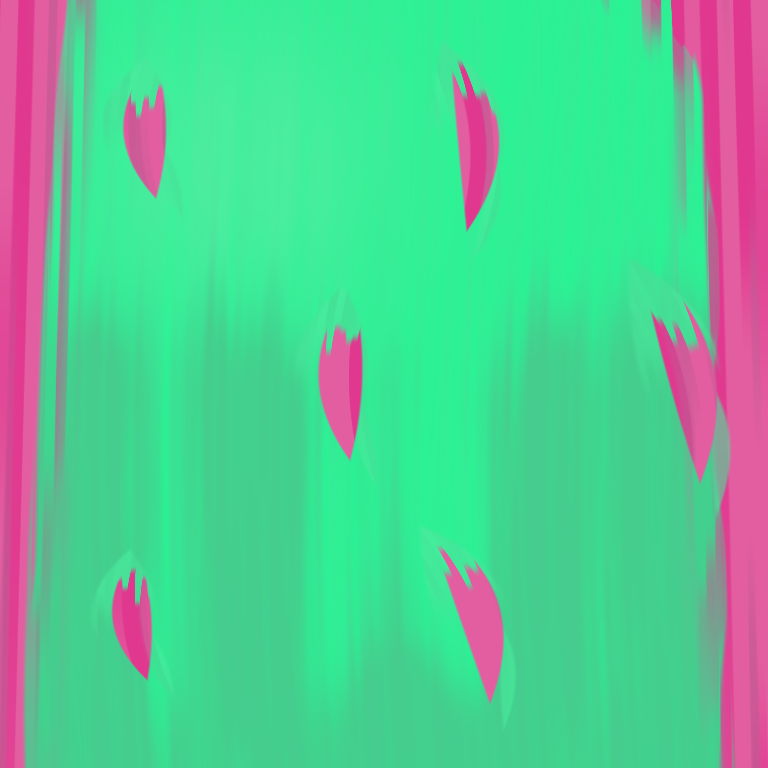
A Shadertoy shader for this background:

```glsl
// Painted green field of vertical brush strokes, framed by ragged pink sides
// and scattered with curved pink petals under pale green dabs.
// Strokes are hashed columns with drifting values; petals are bent lens shapes.

const vec3 BRIGHT = vec3(0.17, 0.94, 0.58);
const vec3 PALE   = vec3(0.29, 0.93, 0.62);
const vec3 DULL   = vec3(0.265, 0.81, 0.555);
const vec3 HOT    = vec3(0.88, 0.22, 0.56);
const vec3 ROSE   = vec3(0.89, 0.37, 0.63);
const vec3 PLUM   = vec3(0.76, 0.35, 0.58);

float hash(vec2 p) {
    return fract(sin(dot(p, vec2(41.3, 289.1))) * 43758.5);
}

// Smooth random value along one column.
float columnValue(float column, float y, float seed) {
    y += 7.0 * hash(vec2(column, seed));
    float j = floor(y);
    float id = column + 17.0 * seed;
    return mix(hash(vec2(id, j)), hash(vec2(id, j + 1.0)), smoothstep(0.0, 1.0, y - j));
}

// Vertical strokes in 0..1; softness 0.5 blends columns, near 0 cuts them hard.
float strokes(vec2 p, vec2 count, float seed, float softness) {
    p *= count;
    float i = floor(p.x);
    return mix(columnValue(i, p.y, seed), columnValue(i + 1.0, p.y, seed),
               smoothstep(0.5 - softness, 0.5 + softness, p.x - i));
}

float fill(float d, float blur) {
    return smoothstep(blur, -blur, d);
}

vec3 greenField(vec2 p) {
    vec2 s = p + vec2(0.012 * sin(4.0 * p.y), 0.0);
    float broad = strokes(s, vec2(13.0, 3.0), 1.0, 0.4);
    float medium = strokes(s, vec2(38.0, 3.5), 2.0, 0.35);
    float fine = strokes(s, vec2(110.0, 4.0), 3.0, 0.5);

    // Dull lower field, broken by bright upright bands.
    float low = smoothstep(0.74, 0.45, p.y + 0.16 * (broad - 0.5));
    float core = exp(-pow((p.x - 0.54) / 0.09, 2.0)) * smoothstep(0.03, 0.2, p.y);
    float bands = cos(31.4 * (p.x - 0.22)) * smoothstep(0.0, 0.15, p.y);
    float dull = low * (0.68 - 0.25 * bands + 0.35 * smoothstep(0.77, 0.85, p.x));
    dull += 0.4 * (broad - 0.5) + 0.3 * (medium - 0.5) + 0.2 * (fine - 0.5) - 0.55 * core;

    vec2 g = (p - vec2(0.31, 0.79)) / vec2(0.2, 0.2);
    float glow = exp(-dot(g, g)) * (0.65 + 0.5 * medium);
    vec3 col = mix(BRIGHT, PALE, clamp(glow + 0.2 * fine, 0.0, 1.0));
    col = mix(col, DULL, smoothstep(0.1, 0.75, dull));
    return col + vec3(0.02, -0.025, 0.0) * (fine - 0.5);
}

vec3 pinkPaint(vec2 p, float seed) {
    float tone = strokes(p, vec2(46.0, 1.6), seed, 0.12);
    vec3 col = mix(HOT, ROSE, smoothstep(0.25, 0.6, tone));
    return mix(col, PLUM, 0.7 * smoothstep(0.65, 0.9, strokes(p, vec2(70.0, 2.0), seed + 1.0, 0.3)));
}

// Opaque side paint with thin, half-covering strokes at its inner rim.
vec3 paintSides(vec3 col, vec2 p) {
    vec2 s = p - vec2(0.025 * (p.y - 0.5) * sign(0.5 - p.x), 0.0);
    float ragged = strokes(s, vec2(75.0, 5.0), 5.0, 0.15);
    float left = p.x - 0.038 - 0.05 * p.y * p.y;
    float right = 1.0 - p.x - 0.054 - 0.03 * p.y;
    right -= 0.1 * smoothstep(0.86, 1.02, p.y) * ragged;
    float d = min(left, right);
    float solid = fill(d + 0.02 * (ragged - 0.5), 0.005);
    float thin = smoothstep(0.06, 0.0, d) * smoothstep(0.3, 0.75, ragged);
    thin *= 0.65 * smoothstep(0.0, 0.45, p.y) + 0.15;
    return mix(col, pinkPaint(s, 7.0), max(solid, thin));
}

vec3 paintPetal(vec3 col, vec2 q, float halfLength, float halfWidth, float lean, float bend, float seed) {
    q = mat2(cos(lean), sin(lean), -sin(lean), cos(lean)) * q;
    float t = q.y / halfLength;
    q.x += bend * t * t;
    float rim = halfWidth * (1.0 - t * t);
    float bristle = strokes(q + 0.5, vec2(100.0, 6.0), seed, 0.2);

    // Pale dabs: a loose veil above and a short stroke beside the tip.
    float veil = fill(abs(q.x + 0.4 * halfWidth) - 1.7 * rim, 0.004);
    veil *= smoothstep(-0.25, 0.35, t + 0.6 * (bristle - 0.5));
    float dab = fill(abs(q.x - 0.9 * halfWidth) - halfWidth * (0.4 - 1.6 * pow(t + 0.8, 2.0)), 0.003);
    vec3 pale = mix(PALE, DULL, 0.6 * bristle);
    col = mix(col, pale, max(0.75 * veil, 0.6 * dab));

    // Pink body, wiped away unevenly at its upper end.
    float cut = 0.05 + 0.75 * strokes(vec2(q.x + 0.5, 0.0), vec2(120.0, 1.0), seed + 2.0, 0.18);
    float body = fill(abs(q.x) - rim, 0.002) * fill(t - cut, 0.07);
    return mix(col, pinkPaint(q + 0.5, seed + 4.0), body);
}

void mainImage(out vec4 fragColor, in vec2 fragCoord) {
    vec2 p = fragCoord / iResolution.xy;
    vec3 col = paintSides(greenField(p), p);

    // Two petals per row, the middle row shifted to the right.
    for (int k = 0; k < 6; k++) {
        float row = floor(float(k) / 2.0), side = mod(float(k), 2.0);
        float r = hash(vec2(float(k), 3.0));
        float middle = 1.0 - abs(row - 1.0);
        vec2 center = vec2(0.19 + 0.44 * side + 0.25 * middle, 0.2 + 0.31 * row);
        center += 0.04 * (vec2(r, hash(vec2(float(k), 9.0))) - 0.5);
        float halfLength = 0.085 + 0.035 * side + 0.02 * middle + 0.015 * r;
        float lean = -0.3 * side * (1.0 - 0.4 * row + 0.5 * middle) + 0.16 * (r - 0.5);
        float bend = mix(-0.014, 0.026, side);
        col = paintPetal(col, p - center, halfLength, 0.025 + 0.006 * r, lean, bend, 11.0 + 6.0 * float(k));
    }
    fragColor = vec4(clamp(col, 0.0, 1.0), 1.0);
}
```
